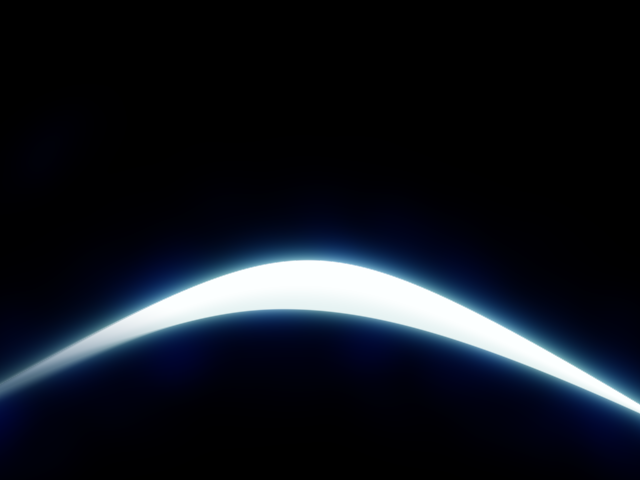
This background is drawn by a Shadertoy shader. Its source:

```glsl
// A white crescent arc with a teal rim and patchy navy haze on black.

// Lengths are in canvas heights
const vec2 UPPER_PEAK = vec2(0.642, 0.458);
const vec2 LOWER_PEAK = vec2(0.590, 0.356);
const vec2 UPPER_SLOPE = vec2(0.61, 0.64);    // left, right asymptotes
const vec2 LOWER_SLOPE = vec2(0.523, 0.5385);
const vec2 UPPER_BEND = vec2(0.165, 0.175);   // roundness of each side
const vec2 LOWER_BEND = vec2(0.191, 0.260);

const vec3 CORE_WHITE = vec3(0.99, 1.0, 1.0);
const vec3 CORE_SHADE = vec3(0.90, 0.95, 0.95);
const vec3 CORE_DIM = vec3(0.32, 0.44, 0.54);
const vec3 RIM_COLOR = vec3(0.50, 0.70, 0.66);
const vec3 RIM_REACH = vec3(0.0135, 0.021, 0.028);
const vec3 HAZE_COLOR = vec3(0.0, 0.012, 0.19);
const float HAZE_REACH = 0.135;
const float CLOUD_SCALE = 9.0;

vec2 hash2(vec2 p) {
    vec2 q = vec2(dot(p, vec2(127.1, 311.7)), dot(p, vec2(269.5, 183.3)));
    return fract(sin(q) * 43758.5);
}

// Soft cellular noise: overlapping round puffs, one per cell
float puffs(vec2 p) {
    vec2 cell = floor(p);
    float sum = 0.0;
    for (int j = -1; j <= 1; j++) {
        for (int i = -1; i <= 1; i++) {
            vec2 id = cell + vec2(i, j);
            vec2 offset = id + hash2(id) - p;
            float weight = hash2(id + 37.0).x;
            sum += weight * smoothstep(1.0, 0.0, length(offset));
        }
    }
    return sum;
}

// Signed distance above a hyperbolic arch (approximate)
float archDistance(vec2 p, vec2 peak, vec2 slopes, vec2 bends) {
    float dx = p.x - peak.x;
    float slope = dx < 0.0 ? slopes.x : slopes.y;
    float bend = dx < 0.0 ? bends.x : bends.y;
    float root = sqrt(bend * bend + slope * slope * dx * dx);
    float gradient = slope * slope * dx / root;
    return (p.y - peak.y + root - bend) / sqrt(1.0 + gradient * gradient);
}

void mainImage(out vec4 fragColor, in vec2 fragCoord) {
    vec2 p = fragCoord / iResolution.y;
    p.x += 0.5 * (4.0 / 3.0 - iResolution.x / iResolution.y);
    float pixel = 1.0 / iResolution.y;

    float above = archDistance(p, UPPER_PEAK, UPPER_SLOPE, UPPER_BEND);
    float below = -archDistance(p, LOWER_PEAK, LOWER_SLOPE, LOWER_BEND);
    float outside = max(max(above, below), 0.0);
    float leftFade = 1.0 - smoothstep(0.0, 0.38, p.x);

    // Navy haze, broken into puffs
    float cloud = 0.45 + 0.5 * puffs(p * CLOUD_SCALE);
    float falloff = outside / HAZE_REACH;
    float haze = exp(-falloff * falloff) * cloud;
    haze *= above > 0.0 ? 0.75 : 1.0;
    vec2 wisp = (p - vec2(0.09, 0.68)) * mat2(0.8, 0.6, -0.6, 0.8);
    haze += 0.25 * cloud * exp(-dot(wisp * wisp, vec2(70.0, 280.0)));
    vec3 color = HAZE_COLOR * haze;

    // Teal rim, tighter under the arc and dimmer toward the left
    float tightness = above > 0.0 ? 1.0 : 1.25;
    float strength = above > 0.0 ? 1.0 : 0.85;
    color += RIM_COLOR * exp(-outside * tightness / RIM_REACH)
           * strength * mix(1.0, 0.55, leftFade);

    // Crescent body, fading and softening at its left end
    float height = clamp(-below / max(-below - above, 0.001), 0.0, 1.0);
    vec3 core = mix(CORE_SHADE, CORE_WHITE, smoothstep(0.0, 0.55, height));
    float brightness = smoothstep(-0.06, 0.38, p.x + 0.10 * (height - 0.5));
    core = mix(CORE_DIM, core, brightness);
    float lowerSoftness = pixel + 0.022 * leftFade;
    float upperSoftness = pixel + 0.005 * leftFade;
    float body = smoothstep(upperSoftness, -upperSoftness, above)
               * smoothstep(lowerSoftness, -lowerSoftness, below);
    color = mix(color, core, body);

    fragColor = vec4(clamp(color, 0.0, 1.0), 1.0);
}
```
